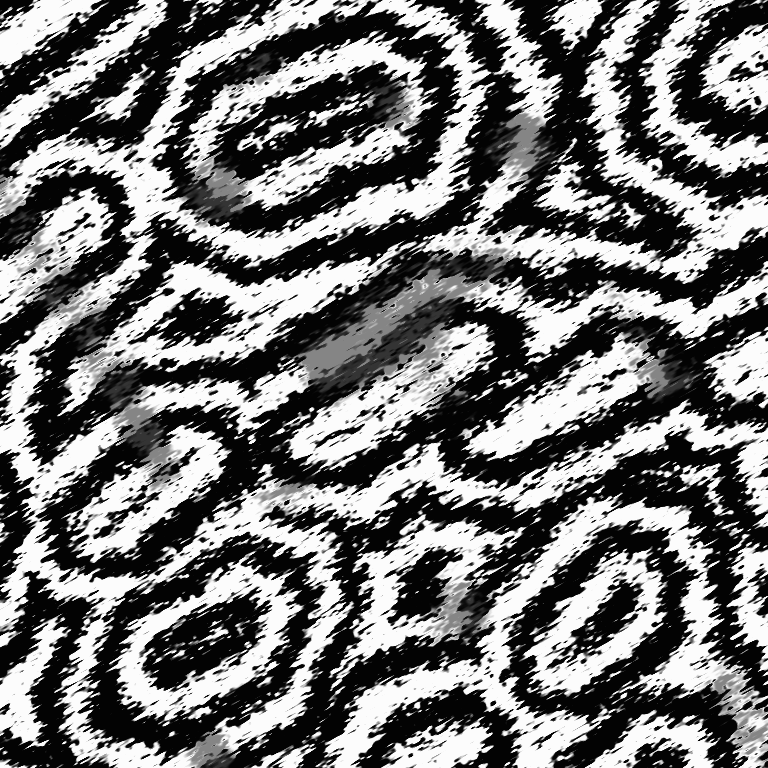
This pattern is drawn by a Shadertoy shader. Its source:

```glsl
float hash(vec2 p) {
    vec3 q = fract(p.xyx * 0.1031);
    q += dot(q, q.yzx + 33.33);
    return fract((q.x + q.y) * q.z);
}

float noise(vec2 p) {
    vec2 i = floor(p), f = fract(p);
    f *= f * (3.0 - 2.0 * f);
    return mix(mix(hash(i), hash(i + vec2(1, 0)), f.x),
               mix(hash(i + vec2(0, 1)), hash(i + vec2(1, 1)), f.x), f.y);
}

mat2 rotation(float angle) {
    float c = cos(angle), s = sin(angle);
    return mat2(c, -s, s, c);
}

// Distance to the nearest of many scattered, slightly turned bars
float labyrinth(vec2 p) {
    vec2 size = vec2(0.40, 0.26);
    vec2 home = floor(p / size);
    float nearest = 10.0;
    for (int y = -2; y <= 2; y++) {
        for (int x = -2; x <= 2; x++) {
            vec2 cell = home + vec2(x, y);
            vec2 jitter = vec2(hash(cell + 17.3), hash(cell + 41.7));
            vec2 q = rotation(0.5 * (hash(cell + 63.1) - 0.5))
                   * (p - (cell + 0.1 + 0.8 * jitter) * size);
            q.x += q.y * 0.7 * (hash(cell + 88.9) - 0.5);
            q = abs(q);
            q.x -= 0.12 * hash(cell + 29.5);
            float bar = max(max(q.x, q.y), 0.76 * (q.x + q.y));
            nearest = min(nearest, bar + 0.06 * hash(cell + 97.2));
        }
    }
    return nearest;
}

void mainImage(out vec4 fragColor, in vec2 fragCoord) {
    vec2 uv = fragCoord / iResolution.y;
    vec2 p = rotation(0.52) * uv + 3.0;

    // Comb the bands along the grain and let their width wander
    vec2 combed = p;
    combed.x += 0.022 * (noise(p * vec2(25.0, 190.0)) - 0.5);
    combed += 0.02 * (vec2(noise(p * 9.0), noise(p * 9.0 + 50.0)) - 0.5);
    float dist = labyrinth(combed) + 0.022 * noise(p * 6.0 + 20.0);
    float bands = abs(fract(dist / 0.073) - 0.5) * 4.0 - 1.0;

    // Streaky grain frays the edges
    float grain = 1.0 * (noise(p * vec2(42.0, 150.0)) - 0.5)
                + 1.5 * (noise(p * vec2(125.0, 380.0) + 70.0) - 0.5);
    float tone = smoothstep(-0.23, 0.27, bands + grain - 0.04);

    // A few faded grey patches
    float patchMask = smoothstep(0.87, 0.95, noise(p * 8.0 + 130.0) + 0.08 * grain);
    tone = mix(tone, 0.22 + 0.25 * tone, 0.9 * patchMask);

    fragColor = vec4(vec3(mix(0.01, 0.99, tone)), 1.0);
}
```
